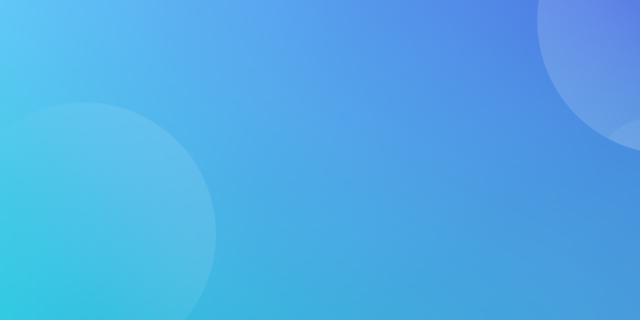
Write a Shadertoy shader that draws this background.

```glsl
// Cyan-to-indigo gradient backdrop with translucent, softly fading discs.

// Pseudo-random gradient vector for a lattice cell
vec2 hashGradient(vec2 cell) {
    vec2 p = vec2(dot(cell, vec2(127.1, 311.7)), dot(cell, vec2(269.5, 183.3)));
    return 2.0 * fract(sin(p) * 43758.5) - 1.0;
}

float gradientNoise(vec2 p) {
    vec2 cell = floor(p), f = fract(p);
    vec2 u = f * f * f * (f * (f * 6.0 - 15.0) + 10.0);
    float a = dot(hashGradient(cell), f);
    float b = dot(hashGradient(cell + vec2(1, 0)), f - vec2(1, 0));
    float c = dot(hashGradient(cell + vec2(0, 1)), f - vec2(0, 1));
    float d = dot(hashGradient(cell + vec2(1, 1)), f - vec2(1, 1));
    return mix(mix(a, b, u.x), mix(c, d, u.x), u.y);
}

// Quadratic blend passing through the three colours at t = 0, 0.5 and 1
vec3 blendThree(vec3 start, vec3 middle, vec3 end, float t) {
    vec3 control = 2.0 * middle - 0.5 * (start + end);
    return mix(mix(start, control, t), mix(control, end, t), t);
}

// Diagonal colour field over the unit square
vec3 backdrop(vec2 uv) {
    vec3 top = blendThree(vec3(0.38, 0.78, 0.97), vec3(0.34, 0.62, 0.93),
                          vec3(0.30, 0.45, 0.89), uv.x);
    vec3 centre = blendThree(vec3(0.29, 0.79, 0.92), vec3(0.31, 0.66, 0.91),
                             vec3(0.28, 0.56, 0.87), uv.x);
    vec3 bottom = blendThree(vec3(0.19, 0.79, 0.89), vec3(0.24, 0.69, 0.87),
                             vec3(0.28, 0.61, 0.86), uv.x);
    return blendThree(bottom, centre, top, uv.y);
}

// Antialiased coverage of a disc
float discMask(vec2 p, vec2 centre, float radius, float pixel) {
    return 1.0 - smoothstep(-pixel, pixel, length(p - centre) - radius);
}

// Fade across a disc: 0 on the dark side, 1 on the lit rim
float discFade(vec2 p, vec2 centre, float radius, vec2 litSide) {
    float along = dot(p - centre, normalize(litSide)) / radius;
    return smoothstep(-0.5, 1.0, along);
}

void mainImage(out vec4 fragColor, in vec2 fragCoord) {
    vec2 uv = fragCoord / iResolution.xy;
    vec2 p = vec2(uv.x * 2.0, uv.y);
    float pixel = 1.0 / iResolution.y;
    vec3 color = backdrop(uv);

    // Faint cloudy variation
    color += 0.008 * gradientNoise(p * vec2(3.0, 4.0) + 7.0);

    // Large disc at the lower left
    vec2 leftCentre = vec2(0.263, 0.268);
    float leftRadius = 0.412;
    float leftDisc = discMask(p, leftCentre, leftRadius, pixel)
                   * discFade(p, leftCentre, leftRadius, vec2(0.85, 0.5));
    color = mix(color, vec3(1.0), 0.10 * leftDisc);

    // Large disc at the upper right
    vec2 rightCentre = vec2(2.096, 0.935);
    float rightRadius = 0.417;
    float rightMask = discMask(p, rightCentre, rightRadius, pixel);
    float rightFade = discFade(p, rightCentre, rightRadius, vec2(-0.85, -0.5));
    color = mix(color, vec3(1.0), rightMask * mix(0.03, 0.15, rightFade));

    // Small disc that shows only inside the upper right one
    float smallDisc = discMask(p, vec2(2.044, 0.44), 0.193, pixel);
    color = mix(color, vec3(1.0), 0.06 * smallDisc * rightMask);

    fragColor = vec4(color, 1.0);
}
```
